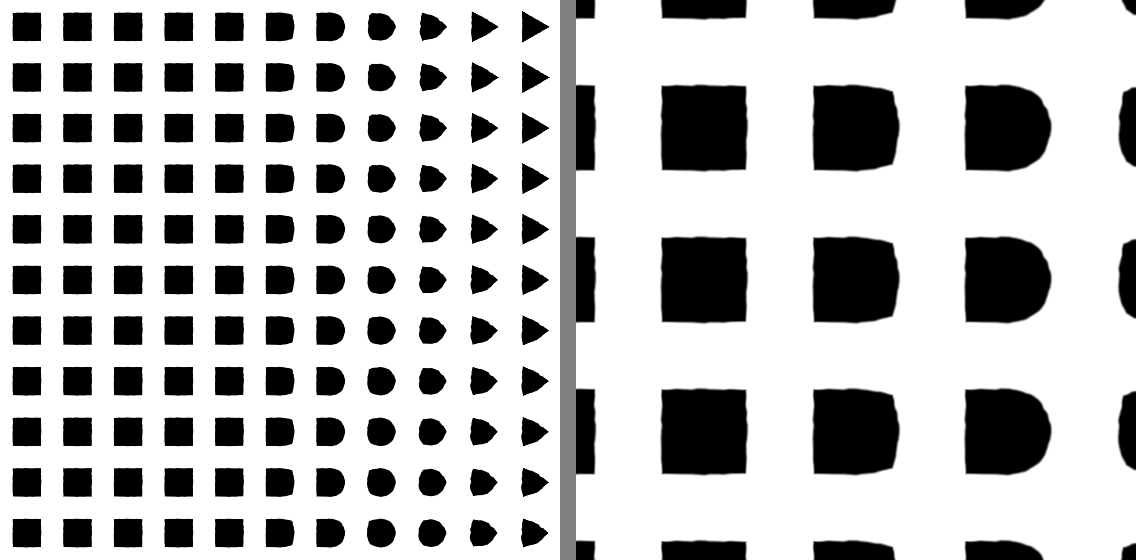
Left, the full canvas; right, a detail of the centre.
Give the GLSL for this pattern, as a three.js fragment shader.

```glsl
varying vec2 vUv;

const float COUNT = 11.0;        // shapes across and down
const float PITCH = 0.0904;      // distance between centres
const float RADIUS = 0.0255;     // half the side of a square
const float EDGE = 0.0011;       // half width of the smoothed edge
const float TRI_LEFT = 0.765;    // triangle sides, in radii from the centre
const float TRI_SLANT = 0.577;
const float JITTER_STEPS = 44.0; // rough steps around an outline
const float JITTER = 0.032;
const float WOBBLE_STEPS = 13.0;
const float WOBBLE = 0.09;       // extra waviness halfway to a triangle
const float NOTCH = 0.09;
const vec3 INK = vec3(0.0);
const vec3 PAPER = vec3(1.0);
const float TAU = 6.2831853;

float hash(float n) {
  return fract(sin(n * 127.1 + 3.7) * 4375.85);
}

// Value noise that closes on itself around the outline, from -0.5 to 0.5
float ringNoise(float turn, float steps) {
  float x = turn * steps;
  float i = floor(x);
  float a = hash(mod(i, steps));
  float b = hash(mod(i + 1.0, steps));
  return mix(a, b, smoothstep(0.0, 1.0, x - i)) - 0.5;
}

float squareRadius(vec2 dir) {
  return 1.0 / max(abs(dir.x), abs(dir.y));
}

float triangleRadius(vec2 dir) {
  float slant = 0.5 * dir.x + 0.866 * abs(dir.y);
  return 1.0 / max(-dir.x / TRI_LEFT, slant / TRI_SLANT);
}

// Dip centred on one direction
float dip(vec2 dir, float angle, float sharpness) {
  float along = dot(dir, vec2(cos(angle), sin(angle)));
  return exp(sharpness * (along - 1.0));
}

// Corners round off on the right first, then on the left
float squareness(vec2 dir, float col) {
  float right = 0.94 * (1.0 - smoothstep(3.6, 6.4, col));
  float leftEnd = dir.y < 0.0 ? 7.5 : 8.0;
  float left = 0.94 * (1.0 - smoothstep(6.0, leftEnd, col));
  return dir.x > 0.0 ? right : left;
}

// Triangles emerge to the right, more fully towards the top
float triangularity(float col, float row) {
  float top = smoothstep(6.0, 9.8, col);
  float bottom = clamp(0.25 * (col - 7.5), 0.0, 1.0);
  return mix(bottom, top, row / (COUNT - 1.0));
}

float outline(vec2 dir, vec2 id) {
  float turn = atan(dir.y, dir.x) / TAU + 0.5;
  float tri = triangularity(id.x, id.y);
  float between = 4.0 * tri * (1.0 - tri);

  float r = mix(1.0, squareRadius(dir), squareness(dir, id.x));
  r = mix(r, triangleRadius(dir), tri);

  // Rough edge and notches
  r += JITTER * ringNoise(turn, JITTER_STEPS);
  r += WOBBLE * between * ringNoise(turn, WOBBLE_STEPS);
  r -= NOTCH * between * (dip(dir, 0.72, 50.0) + dip(dir, 3.14, 40.0));
  return r;
}

void main() {
  vec2 grid = (vUv - 0.5) / PITCH + 0.5 * COUNT;
  vec2 id = floor(grid);
  vec2 p = (grid - id - 0.5) * PITCH;

  float dist = max(length(p), 1e-5);
  float inside = RADIUS * outline(p / dist, id) - dist;
  float cover = smoothstep(-EDGE, EDGE, inside);
  gl_FragColor = vec4(mix(PAPER, INK, cover), 1.0);
}
```
